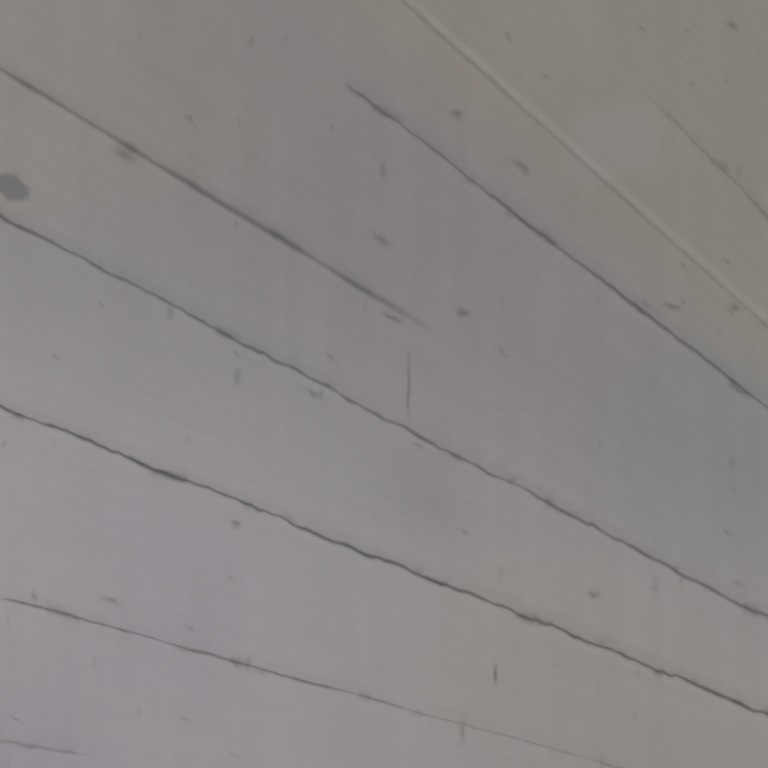
Give the GLSL for this texture, as a three.js fragment shader.

```glsl
varying vec2 vUv;

#define VIOLET vec3(0.578, 0.563, 0.580)
#define WARM vec3(0.552, 0.540, 0.520)
#define SHADE vec3(0.508, 0.496, 0.492)
#define OLIVE vec3(0.520, 0.502, 0.468)
#define CRACK vec3(0.29, 0.28, 0.28)
#define RIDGE vec3(0.585, 0.565, 0.54)
#define SEAM_WIDTH 0.0023
#define SEAM_WOBBLE 0.008
#define FLECK_AMOUNT 0.2

float hash(vec2 p) {
  vec3 q = fract(vec3(p.xyx) * 0.1031);
  q += dot(q, q.yzx + 33.33);
  return fract((q.x + q.y) * q.z);
}

float noise(vec2 p) {
  vec2 i = floor(p), f = fract(p);
  f = f * f * (3.0 - 2.0 * f);
  return mix(mix(hash(i), hash(i + vec2(1.0, 0.0)), f.x),
             mix(hash(i + vec2(0.0, 1.0)), hash(i + 1.0), f.x), f.y);
}

float fbm(vec2 p) {
  float sum = 0.0, amp = 0.5;
  for (int i = 0; i < 4; i++) {
    sum += amp * noise(p);
    p = p * 2.03 + 17.1;
    amp *= 0.5;
  }
  return sum;
}

float gauss(float d, float w) { return exp(-d * d / (w * w)); }

// Soft tilted ellipse
float blot(vec2 p, vec2 radius, float angle) {
  float c = cos(angle), s = sin(angle);
  vec2 q = vec2(c * p.x + s * p.y, c * p.y - s * p.x) / radius;
  return exp(-dot(q, q));
}

// Sparse pits and scratches, one at most per cell
float flecks(vec2 p, float cells, float seed) {
  vec2 id = floor(p * cells);
  float pick = hash(id + seed), turn = hash(id + seed + 5.3);
  vec2 centre = 0.35 + 0.3 * vec2(hash(id + seed + 9.1), hash(id + seed + 2.7));
  vec2 d = fract(p * cells) - centre + 0.05 * (noise(p * 110.0) - 0.5);
  float angle = turn < 0.4 ? 1.55 : -0.25 - 0.5 * p.y;
  vec2 radius = vec2(0.06 + 0.1 * hash(id + seed + 7.9), 0.045);
  return blot(d, radius, angle) * step(pick, FLECK_AMOUNT) * (0.35 + turn * 0.5);
}

// Visible stretch and strength of each seam
float seamStrength(float k, float x) {
  if (k < -0.5) return 0.35 * (1.0 - smoothstep(0.08, 0.14, x));
  if (k < 0.5) return 0.58 - 0.28 * smoothstep(0.42, 0.55, x);
  if (k < 1.5) return 0.9;
  if (k < 2.5) return 0.72;
  if (k < 3.5) return 0.65 * (1.0 - smoothstep(0.45, 0.6, x));
  if (k < 4.5) return 0.68 * smoothstep(0.44, 0.48, x);
  if (k < 5.5) return 0.25;
  return 0.3 * smoothstep(0.82, 0.9, x);
}

void main() {
  vec2 p = vUv;
  float cloud = fbm(p * 4.0) - 0.47;
  float board = (p.y - 0.223 + 0.276 * p.x) / (0.247 - 0.123 * p.x);

  // Broad light and tint
  float dim = smoothstep(0.36, 0.85, p.x * 0.42 + p.y * 0.9 + cloud * 0.2);
  vec3 col = mix(VIOLET, SHADE, dim);
  col = mix(col, WARM, 0.85 * smoothstep(0.3, 0.8, p.x + cloud * 0.4) * (1.0 - dim));
  col = mix(col, WARM, 0.6 * smoothstep(0.55, 0.0, p.x) * smoothstep(0.6, 0.85, p.y));
  col = mix(col, OLIVE, smoothstep(4.2, 5.2, board));
  col += vec3(-0.016, 0.006, 0.002) * blot(p - vec2(0.93, 0.4), vec2(0.12, 0.1), -0.5);
  col -= 0.022 * blot(p - vec2(0.55, 0.35), vec2(0.08, 0.05), -0.6);

  // Stains, vertical streaks and fine grain
  col += cloud * vec3(0.036, 0.036, 0.030);
  col += 0.010 * (noise(vec2(p.x * 55.0, p.y * 5.0)) - 0.5);
  col += 0.008 * (noise(vec2(p.x * 12.0, board * 26.0)) - 0.5);
  col += 0.007 * (noise(p * 150.0) - 0.5);

  // Pale patch beside the ridge
  vec2 patchPos = abs(p - vec2(0.8, 0.815) - vec2(0.0, 0.12 * (p.x - 0.8)));
  float pale = smoothstep(0.08, 0.035, patchPos.x) * smoothstep(0.07, 0.02, patchPos.y);
  col = mix(col, vec3(0.535, 0.525, 0.53), pale * 0.5);

  // Board seams fanning out in perspective
  for (int i = -1; i < 7; i++) {
    float k = float(i);
    float slope = 0.276 + 0.123 * k;
    float shift = k < -0.5 ? 0.058 : 0.0;
    if (i == 3) shift = -0.053 + 0.039 * p.x;
    if (i > 3) shift = i == 5 ? 0.014 : 0.028;
    float rough = i == 0 || i == 3 || i == 5 ? 0.35 : 1.0;
    float bend = 0.8 * (noise(vec2(p.x * 13.0, k * 7.3)) - 0.5)
               + 0.5 * (noise(vec2(p.x * 44.0, k * 3.1)) - 0.5)
               + 0.3 * (noise(vec2(p.x * 110.0, k * 5.7)) - 0.5);
    float line = 0.223 + 0.247 * k - slope * p.x + shift + SEAM_WOBBLE * rough * bend;
    float d = (p.y - line) / sqrt(1.0 + slope * slope);
    float wear = 0.6 * noise(vec2(p.x * 24.0, k * 11.7)) + 0.4 * noise(vec2(p.x * 75.0, k * 4.9));
    float strength = seamStrength(k, p.x);
    float width = SEAM_WIDTH * (0.6 + 0.8 * wear);
    if (i == 0) width *= 0.75;
    if (i == 3) width *= 1.5;
    if (i == 5) {
      col = mix(col, RIDGE, (0.25 + 0.4 * wear) * gauss(d - 0.003, 0.005));
      d += 0.005;
    }
    col -= 0.022 * strength * gauss(d - 0.004, 0.012);
    col += 0.015 * strength * gauss(d + 0.007, 0.005);
    col = mix(col, CRACK, strength * (0.3 + 0.65 * wear) * gauss(d, width));
    float chips = smoothstep(0.7, 0.9, noise(vec2(p.x * 42.0, p.y * 42.0 + k)));
    col = mix(col, CRACK, 0.4 * strength * chips * gauss(d, 0.006));
  }

  // Pits, short upright crack and dark scuff
  float marks = 0.45 * flecks(p, 11.0, 3.0) + 0.25 * flecks(p + 0.37, 17.0, 41.0);
  float ends = smoothstep(0.45, 0.48, p.y) * smoothstep(0.555, 0.53, p.y);
  float crackX = 0.531 + 0.004 * (noise(vec2(p.y * 40.0, 2.0)) - 0.5);
  marks += 0.42 * ends * (0.4 + 0.6 * noise(vec2(p.y * 45.0, 8.0))) * gauss(p.x - crackX, 0.0023);
  marks += 0.35 * blot(p - vec2(0.163, 0.798), vec2(0.014, 0.007), -0.5);
  marks += 0.45 * blot(p - vec2(0.645, 0.122), vec2(0.0025, 0.011), 0.0);
  col = mix(col, CRACK, min(marks, 0.8));
  float scuff = blot(p - vec2(0.012, 0.757), vec2(0.036, 0.017), -0.5);
  scuff = smoothstep(0.2, 0.75, scuff + 0.35 * (noise(p * 90.0) - 0.5));
  col = mix(col, vec3(0.40, 0.39, 0.40), 0.7 * scuff);

  gl_FragColor = vec4(col, 1.0);
}
```
